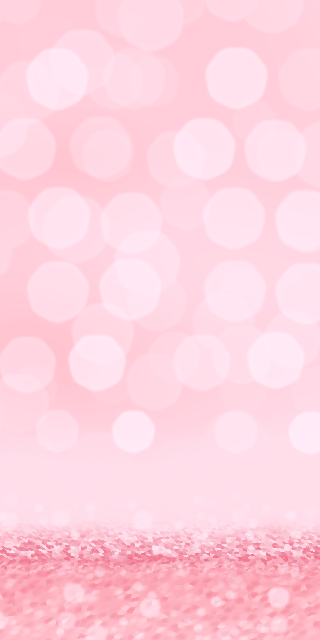
Give the GLSL for this background, as a Shadertoy shader.

```glsl
const float PI = 3.14159265;
const vec3 ROSE = vec3(1.0, 0.76, 0.805);
const vec3 BLUSH = vec3(1.0, 0.865, 0.915);
const vec3 LILAC_WHITE = vec3(1.0, 0.945, 0.992);
const vec3 CORAL = vec3(0.99, 0.66, 0.715);
const vec3 DEEP_ROSE = vec3(0.92, 0.39, 0.50);

vec2 hash2(vec2 cell, float seed) {
    vec3 h = fract(vec3(cell.xyx) * vec3(0.1031, 0.1030, 0.0973) + seed * 0.137);
    h += dot(h, h.yzx + 33.33);
    return fract((h.xx + h.yz) * h.zy);
}

float bump(float x, float center, float width) {
    float d = (x - center) / width;
    return exp(-d * d);
}

// Soft disc with a slightly brighter rim
float bokehDisc(vec2 offset, float radius, float blur) {
    float angle = atan(offset.y, offset.x);
    float d = length(offset) - radius * (1.0 + 0.018 * sin(angle * 7.0));
    float fill = 1.0 - smoothstep(-blur, blur, d);
    return fill * (0.88 + 0.12 * smoothstep(-0.3 * radius, 0.0, d));
}

// Randomly placed discs, blended like overlapping veils
float scatterDiscs(vec2 p, float size, float radius, float density, float blur, float seed) {
    vec2 home = floor(p / size);
    float clear = 1.0;
    for (int y = -1; y <= 1; y++)
    for (int x = -1; x <= 1; x++) {
        vec2 cell = home + vec2(x, y);
        vec2 jitter = hash2(cell, seed);
        vec2 look = hash2(cell, seed + 5.0);
        vec2 center = (cell + 0.15 + 0.7 * jitter) * size;
        float alpha = step(look.x, density) * (0.35 + 0.65 * look.y);
        clear *= 1.0 - alpha * bokehDisc(p - center, radius * (0.65 + 0.35 * look.y), blur);
    }
    return 1.0 - clear;
}

// Four swaying columns of large lights, smaller near the ground
float lightLattice(vec2 p, float blur) {
    float clear = 1.0;
    for (int i = 0; i < 24; i++) {
        float row = floor(float(i) / 4.0);
        float column = mod(float(i), 4.0);
        vec2 jitter = hash2(vec2(column, row), 2.0) - 0.5;
        float sway = max(0.0, cos((row - 1.0) * PI * 2.0 / 3.0));
        vec2 center = vec2(0.18 + 0.262 * column - 0.035 * sin(column * PI * 2.0 / 3.0) - 0.1 * sway * step(row + column, 7.5) * step(1.0, row + 3.0 - column),
                           1.755 - 0.2214 * row);
        center += jitter * 0.018;
        float radius = 0.096 - 0.03 * smoothstep(3.5, 5.0, row);
        float alpha = 0.5 + 0.03 * row + 0.22 * cos(PI * column) * (1.0 - row / 2.5);
        alpha += 0.25 * sway * (column - 1.5) / 1.5 * (1.0 - row / 4.0);
        clear *= 1.0 - clamp(alpha, 0.15, 0.9) * bokehDisc(p - center, radius, blur);
    }
    return 1.0 - clear;
}

// Cellular facets: x is the facet shade, y the distance to its center
vec2 facets(vec2 p, float seed) {
    vec2 home = floor(p);
    vec2 nearest = vec2(0.0, 9.0);
    for (int y = -1; y <= 1; y++)
    for (int x = -1; x <= 1; x++) {
        vec2 cell = home + vec2(x, y);
        float d = length(cell + hash2(cell, seed) - p);
        if (d < nearest.y) nearest = vec2(hash2(cell, seed + 3.0).x, d);
    }
    return nearest;
}

vec3 backdrop(vec2 p) {
    float light = 0.32 + 0.28 * p.x + 0.10 * sin(p.x * 5.0 + p.y * 4.0);
    light += 0.75 * bump(p.y, 0.47, 0.20) + 0.22 * bump(p.y, 1.18, 0.18);
    light -= 0.35 * bump(p.y, 1.5, 0.12) * bump(p.x, 0.28, 0.22);
    light -= 0.25 * bump(p.y, 0.88, 0.16) * bump(p.x, 0.1, 0.25);
    return mix(ROSE, BLUSH, clamp(light, 0.0, 1.0));
}

// Sharp at the horizon, softer and larger toward the viewer
vec3 glitterGround(vec3 color, vec2 p, float horizon) {
    float rise = 0.025 * sin(p.x * 9.0) + 0.015 * sin(p.x * 23.0 + 1.0);
    float ground = 1.0 - smoothstep(horizon - 0.01, horizon + 0.11 + rise, p.y);
    vec3 soil = mix(CORAL, ROSE, 0.8 * smoothstep(horizon - 0.05, 0.0, p.y));
    color = mix(color, soil, ground);
    vec2 slanted = vec2(p.x + 0.5 * abs(p.y - horizon), p.y);
    vec2 fine = facets(slanted * vec2(75.0, 115.0), 4.0);
    vec2 coarse = facets(slanted * vec2(38.0, 52.0), 9.0);
    vec3 sparkle = mix(DEEP_ROSE, LILAC_WHITE, smoothstep(0.0, 1.0, fine.x));
    float focus = bump(p.y, horizon + 0.025, 0.055);
    color = mix(color, sparkle, 0.72 * focus * (1.0 - 0.4 * smoothstep(0.2, 0.9, fine.y)));
    float softGrain = (coarse.x - 0.5) * (1.0 - smoothstep(0.1, 0.9, coarse.y));
    color += softGrain * vec3(0.04, 0.22, 0.19) * ground * (1.0 - 0.5 * focus);
    return mix(color, DEEP_ROSE, 0.28 * bump(p.y, horizon, 0.012));
}

void mainImage(out vec4 fragColor, in vec2 fragCoord) {
    vec2 p = fragCoord / iResolution.xy * vec2(1.0, 2.0);
    float blur = max(0.007, 1.0 / iResolution.x);
    float horizon = 0.25;
    vec3 color = backdrop(p);

    // Faint veils behind the main lights
    float sky = smoothstep(0.5, 0.8, p.y);
    float veil = scatterDiscs(p, 0.21, 0.105, 0.65, blur, 11.0);
    veil = max(veil, 0.8 * scatterDiscs(p + 0.09, 0.25, 0.11, 0.6, blur, 17.0));
    color = mix(color, LILAC_WHITE, 0.42 * veil * sky);
    color = mix(color, LILAC_WHITE, 0.9 * lightLattice(p, blur));

    color = glitterGround(color, p, horizon);

    // Small out-of-focus sparks around the ground
    float sparks = scatterDiscs(p, 0.085, 0.032, 0.35, 0.008, 23.0);
    sparks = max(sparks, scatterDiscs(p, 0.05, 0.015, 0.3, 0.006, 31.0));
    float nearGround = 1.0 - smoothstep(0.32, 0.54, p.y);
    color = mix(color, LILAC_WHITE, 0.65 * sparks * nearGround * (1.0 - 0.6 * bump(p.y, horizon, 0.04)));
    fragColor = vec4(clamp(color, 0.0, 1.0), 1.0);
}
```
